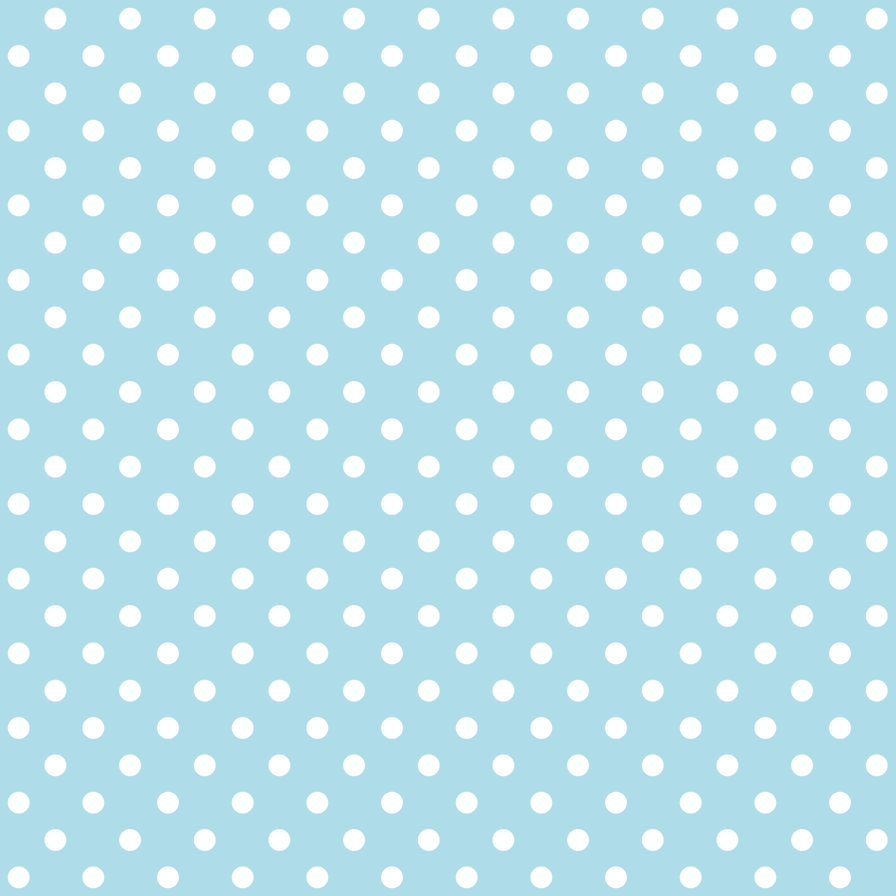
Reproduce this pattern procedurally as a Shadertoy shader.

```glsl
// Signed distance to a dot repeated once per unit cell
float dotDistance(vec2 p, vec2 center, float radius) {
    vec2 offset = fract(p - center + 0.5) - 0.5;
    return length(offset) - radius;
}

void mainImage(out vec4 fragColor, in vec2 fragCoord) {
    // Twelve cells across and down
    vec2 cell = 12.0 * fragCoord / iResolution.xy;
    float pixel = 12.0 / min(iResolution.x, iResolution.y);

    // Two dots per cell form the staggered rows
    float d = min(dotDistance(cell, vec2(0.25, 0.25), 0.146),
                  dotDistance(cell, vec2(0.742, 0.75), 0.146));
    float coverage = 1.0 - smoothstep(-0.75 * pixel, 0.75 * pixel, d);

    vec3 skyBlue = vec3(0.682, 0.863, 0.914);
    vec3 white = vec3(0.996, 1.0, 1.0);
    fragColor = vec4(mix(skyBlue, white, coverage), 1.0);
}
```
